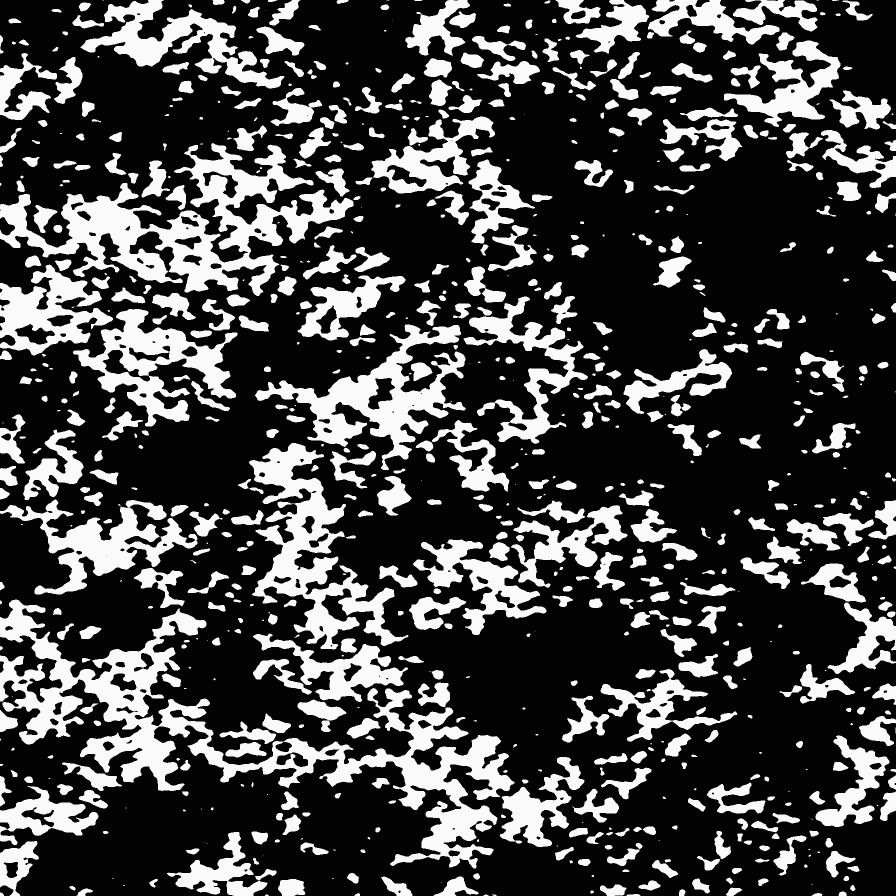
Write a WebGL 1 fragment shader that draws this texture.

```glsl
precision highp float;
// Black and white mottled grain: ragged flakes drawn out sideways, with dark hollows.
// Layered gradient noise plus cellular hollows is cut at a hard threshold;
// four samples per pixel smooth the edges.

uniform vec2 u_resolution;

#define GRAIN_FREQ 70.0      // main grain cells per canvas height
#define STRETCH 1.5          // sideways elongation of every feature
#define FINE_AMOUNT 0.55     // ragged edges and specks
#define CLUMP_AMOUNT 0.50    // clusters of grains
#define PATCH_AMOUNT 0.50    // light and dark patches
#define REGION_AMOUNT 0.30   // broad drifts of density
#define HOLLOW_FREQ 12.0     // cells that may hold a dark hollow
#define HOLLOW_DEPTH 0.75
#define TREND vec2(-0.24, -0.06)  // lighter to the left and below
#define BIAS -0.055          // overall share of white
#define INK 0.01
#define PAPER 0.98

vec2 hash2(vec2 cell) {
  vec3 h = fract(cell.xyx * vec3(0.1031, 0.1030, 0.0973));
  h += dot(h, h.yzx + 33.33);
  return fract((h.xx + h.yz) * h.zy);
}

float cornerSlope(vec2 cell, vec2 corner, vec2 f) {
  float angle = 6.28318 * hash2(cell + corner).x;
  return dot(vec2(cos(angle), sin(angle)), f - corner);
}

float gradientNoise(vec2 p) {
  vec2 cell = floor(p);
  vec2 f = p - cell;
  vec2 w = f * f * f * (f * (f * 6.0 - 15.0) + 10.0);
  float low = mix(cornerSlope(cell, vec2(0.0, 0.0), f),
                  cornerSlope(cell, vec2(1.0, 0.0), f), w.x);
  float high = mix(cornerSlope(cell, vec2(0.0, 1.0), f),
                   cornerSlope(cell, vec2(1.0, 1.0), f), w.x);
  return mix(low, high, w.y);
}

// Each layer is turned and shifted so that the lattices never line up.
float layer(vec2 p, float freq, float angle) {
  float c = cos(angle), s = sin(angle);
  return gradientNoise(mat2(c, s, -s, c) * p * freq + 200.0 + 37.0 * angle);
}

// Cellular noise: soft round hollows of random strength around scattered points.
float hollows(vec2 p) {
  vec2 cell = floor(p);
  float depth = 0.0;
  for (int y = -1; y <= 1; y++) {
    for (int x = -1; x <= 1; x++) {
      vec2 id = cell + vec2(float(x), float(y));
      float reach = length(p - id - hash2(id + 90.0));
      float strength = smoothstep(0.35, 0.9, hash2(id + 170.0).y);
      depth = max(depth, strength * (1.0 - smoothstep(0.2, 0.7, reach)));
    }
  }
  return depth;
}

float density(vec2 uv) {
  vec2 p = uv * vec2(1.0 / STRETCH, 1.0);
  float grain = layer(p, GRAIN_FREQ, 0.6)
              + FINE_AMOUNT * layer(p, GRAIN_FREQ * 2.0, 1.9)
              + CLUMP_AMOUNT * layer(p, GRAIN_FREQ * 0.45, 2.7)
              + PATCH_AMOUNT * layer(p, GRAIN_FREQ * 0.17, 3.8)
              + REGION_AMOUNT * layer(p, GRAIN_FREQ * 0.06, 5.1);
  // Coarse noise bends the hollows out of round.
  vec2 bend = vec2(layer(p, 22.0, 0.9), layer(p, 22.0, 4.4));
  float hollow = hollows(p * HOLLOW_FREQ + 0.6 * bend + 20.0);
  return grain + BIAS + dot(uv - 0.5, TREND) - HOLLOW_DEPTH * hollow;
}

void main() {
  // 2 by 2 samples inside the pixel
  float cover = 0.0;
  for (int j = 0; j < 2; j++) {
    for (int i = 0; i < 2; i++) {
      vec2 offset = 0.5 * vec2(float(i), float(j)) - 0.25;
      vec2 uv = (gl_FragCoord.xy + offset) / u_resolution;
      cover += 0.25 * step(0.0, density(uv));
    }
  }
  gl_FragColor = vec4(vec3(mix(INK, PAPER, cover)), 1.0);
}
```
